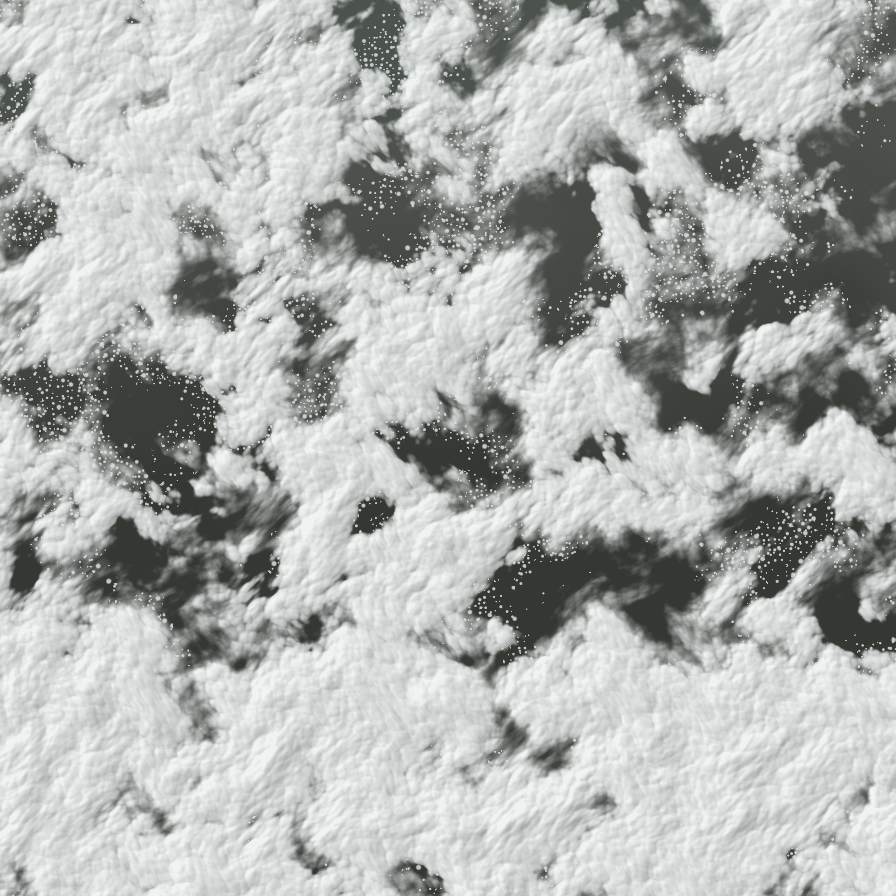
Give the GLSL for this texture, as a Shadertoy shader.

```glsl
// Broken cumulus seen from high above a dark sea, closing to a solid deck below.
// Value noise sets the cover, cellular octaves heap up the puffs, a height
// difference lights them, and hashed dots scatter tiny cloudlets in the gaps.

#define CLUMP_FREQ 15.0
#define CLUMP_GAIN 1.55
#define PUFF_FREQ 23.0
#define PUFF_GAIN 0.32
#define OPEN_BIAS 0.015
#define DECK_BIAS 0.40
#define RELIEF 1.05
#define LIGHT_STEP vec2(-0.0028, 0.0021)
#define SPECK_FREQ 105.0
#define SEA_DEEP vec3(0.205, 0.215, 0.195)
#define SEA_HAZE vec3(0.300, 0.320, 0.300)
#define CLOUD_TINT vec3(0.985, 1.005, 0.995)

vec2 hash2(vec2 p) {
    vec3 q = fract(vec3(p.xyx) * vec3(0.1031, 0.1030, 0.0973));
    q += dot(q, q.yzx + 33.33);
    return fract((q.xx + q.yz) * q.zy);
}

float valueNoise(vec2 p) {
    vec2 i = floor(p), f = fract(p);
    f = f * f * (3.0 - 2.0 * f);
    float low = mix(hash2(i).x, hash2(i + vec2(1, 0)).x, f.x);
    float high = mix(hash2(i + vec2(0, 1)).x, hash2(i + vec2(1, 1)).x, f.x);
    return mix(low, high, f.y);
}

float fbm(vec2 p) {
    float sum = 0.0, gain = 0.5;
    for (int k = 0; k < 5; k++) {
        sum += gain * valueNoise(p);
        p = mat2(1.6, 1.2, -1.2, 1.6) * p + 17.3;
        gain *= 0.5;
    }
    return sum / 0.97;
}

// Rounded dome over each cell point, creased where cells meet
float puff(vec2 p) {
    vec2 cell = floor(p);
    float nearest = 2.0;
    for (int y = -1; y <= 1; y++)
    for (int x = -1; x <= 1; x++) {
        vec2 c = cell + vec2(x, y);
        vec2 d = c + hash2(c) - p;
        nearest = min(nearest, dot(d, d));
    }
    return 1.0 - nearest;
}

// Bend the plane with layered sines so that clumps curl
vec2 curl(vec2 p) {
    p += 0.012 * sin(p.yx * 23.0 + vec2(0.7, 2.1));
    return p + 0.004 * sin(p.yx * 71.0 + vec2(4.0, 1.3));
}

// Cloud height above the condensation level; negative means a gap
float cloudHeight(vec2 p) {
    vec2 q = curl(p);
    float front = p.y + 0.05 * sin(p.x * 9.0 + 1.0) + 0.03 * sin(p.x * 21.0);
    float h = mix(DECK_BIAS, OPEN_BIAS, smoothstep(0.19, 0.50, front));
    h += 0.09 * smoothstep(0.82, 1.0, p.y);
    h += CLUMP_GAIN * (fbm(q * CLUMP_FREQ + 3.7) - 0.5);
    h += 0.45 * (valueNoise(q * 6.0 + 12.0) - 0.5);
    float freq = PUFF_FREQ, gain = PUFF_GAIN;
    mat2 turn = mat2(0.8, 0.6, -0.6, 0.8);
    for (int k = 0; k < 3; k++) {
        q = turn * q;
        h += gain * (puff(q * freq + 9.1 * float(k)) - 0.75);
        freq *= 2.1;
        gain *= 0.60;
    }
    return h;
}

// Tiny round cloudlets, two sizes, one candidate per grid cell
float specks(vec2 p, float density) {
    float cover = 0.0;
    for (int k = 0; k < 2; k++) {
        float angle = 0.5 + float(k);
        mat2 turn = mat2(cos(angle), sin(angle), -sin(angle), cos(angle));
        vec2 g = turn * p * SPECK_FREQ * (1.0 + 0.6 * float(k)) + 31.0;
        vec2 cell = floor(g);
        vec2 seed = hash2(cell + 71.0);
        float radius = mix(0.18, 0.42, seed.y * seed.y);
        vec2 center = mix(vec2(radius), vec2(1.0 - radius), hash2(cell));
        float blob = 1.0 - smoothstep(radius * 0.4, radius, length(g - cell - center));
        cover = max(cover, blob * step(seed.x, density));
    }
    return cover;
}

void mainImage(out vec4 fragColor, in vec2 fragCoord) {
    vec2 uv = fragCoord / iResolution.y;
    float height = cloudHeight(uv);
    float slope = height - cloudHeight(uv + LIGHT_STEP);

    // Sea, hazier toward the top
    float haze = smoothstep(0.40, 0.92, uv.y + 0.5 * (fbm(uv * 4.0) - 0.5));
    vec3 color = mix(SEA_DEEP, SEA_HAZE, haze);

    // Frayed veils: some margins are crisp, others trail off in fibres
    vec2 along = mat2(0.82, -0.57, 0.57, 0.82) * curl(uv);
    float fibre = fbm(along * vec2(35.0, 85.0));
    float fray = smoothstep(0.36, 0.60, fbm(uv * 14.0 + 40.0));
    float edge = height + fray * 0.55 * (fibre - 0.5);
    float opacity = smoothstep(-mix(0.05, 0.34, fray), mix(0.07, 0.20, fray), edge);

    // Lit cloud tops, greyer where thin
    float tone = mix(0.69, 0.855, smoothstep(-0.04, 0.24, height));
    tone += clamp(RELIEF * slope, -0.20, 0.12) + 0.06 * (fibre - 0.5);
    color = mix(color, CLOUD_TINT * min(tone, 0.95), opacity);

    // Cloudlets gather in patches beside the larger clouds
    float patches = smoothstep(0.44, 0.62, fbm(uv * 13.0 + 80.0));
    float beside = smoothstep(-0.42, -0.10, height) * (1.0 - smoothstep(0.0, 0.14, height));
    float dots = specks(uv, 0.75 * patches * beside);
    color = mix(color, CLOUD_TINT * 0.88, dots * 0.85);

    fragColor = vec4(color, 1.0);
}
```
